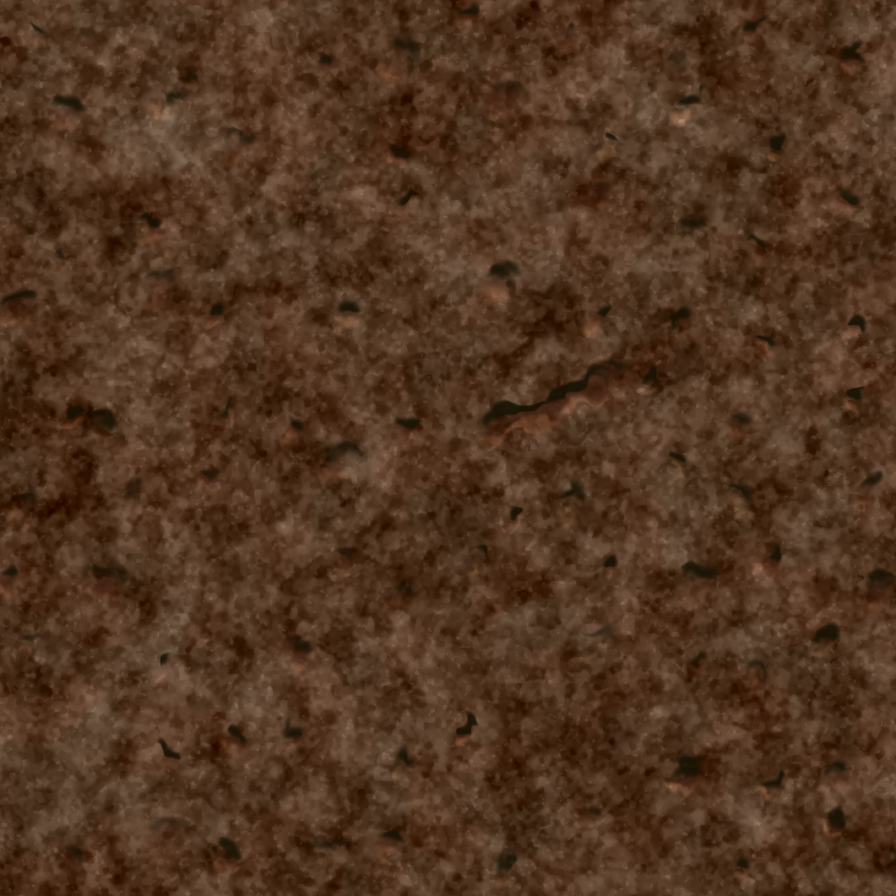
A WebGL 1 fragment shader for this texture:

```glsl
precision highp float;
// Weathered brown ground: soft mottling with scattered pits and one long gouge.
// Mottling is layered cellular noise; pits are jittered ellipses in a grid,
// lit from above so upper walls fall dark and lower rims catch light.
uniform vec2 u_resolution;

const vec3 EARTH = vec3(0.317, 0.207, 0.127);
const vec3 SHADOW = vec3(0.085, 0.065, 0.008);
const vec3 RUST = vec3(0.23, 0.095, 0.04);
const vec3 RIM_LIGHT = vec3(0.13, 0.09, 0.07);
const vec3 RED_SHIFT = vec3(0.022, -0.01, -0.012);
const float MOTTLE_CONTRAST = 0.155;
const float SPECK_LIGHT = 0.06;
const float PIT_GRID = 10.0;          // cells across the canvas
const float PIT_CHANCE = 0.85;
const float PIT_MIN = 0.011;
const float PIT_MAX = 0.022;
const float EDGE_WARP = 0.017;
const vec2 LIGHT_STEP = vec2(0.002, 0.0065);
const vec2 GOUGE_START = vec2(0.558, 0.517);
const vec2 GOUGE_END = vec2(0.672, 0.574);
const float GOUGE_RADIUS = 0.018;

vec3 hash3(vec2 cell) {
  vec3 q = fract(cell.xyx * vec3(0.1031, 0.1030, 0.0973));
  q += dot(q, q.yxz + 33.33);
  return fract((q.xxy + q.yzz) * q.zyx);
}

// Cellular noise: random values at jittered points, blended by distance.
float cellNoise(vec2 p) {
  vec2 cell = floor(p);
  vec2 local = p - cell;
  float total = 0.0;
  float weightSum = 0.0;
  for (int y = -1; y <= 1; y++) {
    for (int x = -1; x <= 1; x++) {
      vec2 offset = vec2(float(x), float(y));
      vec3 rnd = hash3(cell + offset + 71.0);
      vec2 d = offset + rnd.xy - local;
      float weight = exp(-6.0 * dot(d, d));
      total += weight * rnd.z;
      weightSum += weight;
    }
  }
  return total / weightSum;
}

float mottle(vec2 p) {
  float sum = 0.2 * cellNoise(p * 7.0);
  sum += 0.5 * cellNoise(p * 16.0 + 13.0);
  sum += 0.85 * cellNoise(p * 35.0 + 29.0);
  sum += 0.85 * cellNoise(p * 76.0 + 41.0);
  sum += 0.7 * cellNoise(p * 165.0 + 57.0);
  return sum - 1.55;
}

float gougeDepth(vec2 p) {
  vec2 axis = GOUGE_END - GOUGE_START;
  float along = clamp(dot(p - GOUGE_START, axis) / dot(axis, axis), 0.0, 1.0);
  vec2 center = GOUGE_START + axis * along;
  center.y += 0.005 * sin(along * 12.0);
  float radius = GOUGE_RADIUS * (0.9 + 0.2 * cos(along * 13.0));
  return 1.0 - smoothstep(0.4, 1.1, length(p - center) / radius);
}

// Depth of the deepest hollow at p, 0 on the flat and 1 at the floor.
float hollowDepth(vec2 p) {
  float depth = gougeDepth(p);
  vec2 cell = floor(p * PIT_GRID);
  for (int y = -1; y <= 1; y++) {
    for (int x = -1; x <= 1; x++) {
      vec2 id = cell + vec2(float(x), float(y));
      vec3 place = hash3(id + 19.0);
      vec3 form = hash3(id + 137.0);
      vec2 d = p - (id + 0.1 + 0.8 * place.xy) / PIT_GRID;
      float angle = mix(-0.2, 1.6, form.x);
      vec2 dir = vec2(cos(angle), sin(angle));
      d = vec2(dot(d, dir), dot(d, vec2(-dir.y, dir.x)));
      d.x /= mix(1.0, 1.6, form.y);
      float radius = mix(PIT_MIN, PIT_MAX, form.z * form.z);
      float pit = 1.0 - smoothstep(0.25, 1.15, length(d) / radius);
      pit *= step(place.z, PIT_CHANCE) * mix(0.5, 1.0, fract(place.z * 17.0));
      depth = max(depth, pit);
    }
  }
  return depth;
}

void main() {
  vec2 p = gl_FragCoord.xy / u_resolution.y;

  // Mottled ground with red drifts and fine pale specks
  vec3 color = EARTH + MOTTLE_CONTRAST * mottle(p);
  float redness = cellNoise(p * 24.0 + 83.0);
  color += RED_SHIFT * (redness - 0.5);
  color += SPECK_LIGHT * smoothstep(0.8, 0.97, cellNoise(p * 210.0 + 7.0));

  // Hollows with ragged edges
  vec2 ragged = vec2(cellNoise(p * 55.0 + 5.0), cellNoise(p * 55.0 + 97.0));
  vec2 q = p + EDGE_WARP * (ragged - 0.5);
  float depth = hollowDepth(q);
  float slope = hollowDepth(q + LIGHT_STEP) - hollowDepth(q - LIGHT_STEP);
  float shade = smoothstep(0.08, 0.85, -slope);
  float lit = smoothstep(0.08, 0.95, slope);
  color = mix(color, RUST, depth * smoothstep(0.2, 0.8, redness) * 0.65);
  color += RIM_LIGHT * lit * (0.4 + ragged.x);
  color = mix(color, SHADOW, 0.88 * shade);

  gl_FragColor = vec4(clamp(color, 0.0, 1.0), 1.0);
}
```
